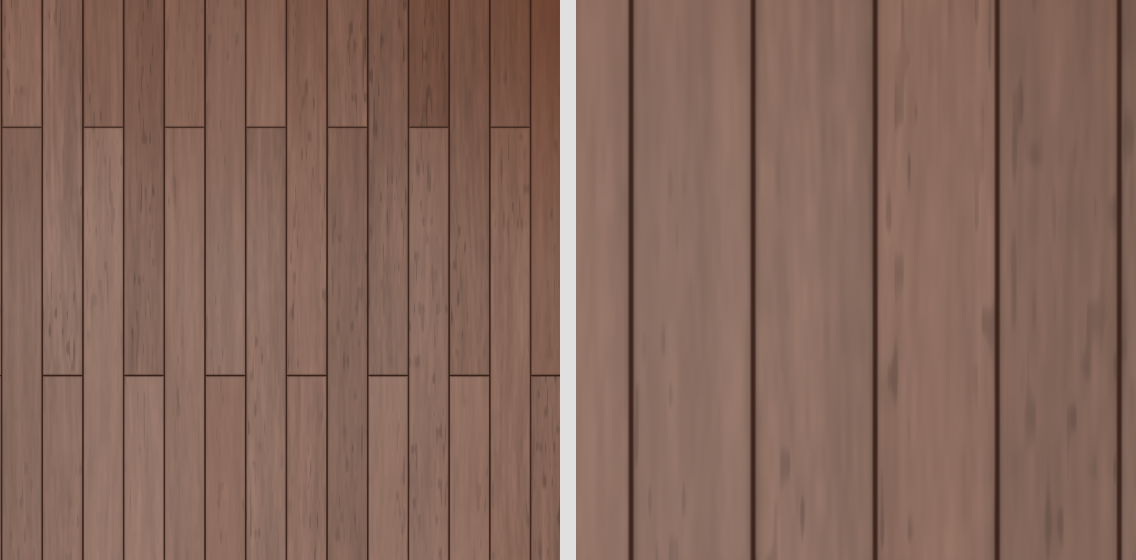
Left, the full canvas; right, a detail of the centre.
Give the GLSL for this texture, as a three.js fragment shader.

```glsl
varying vec2 vUv;

const float PLANK_WIDTH = 0.07266;
const float PLANK_LENGTH = 0.8867;
const float FIRST_SEAM = 0.0028;
const float EVEN_JOINT = 0.7728;
const float ODD_JOINT = 0.3294;

const vec3 ROSY_GREY = vec3(0.560, 0.446, 0.398);
const vec3 RED_BROWN = vec3(0.415, 0.262, 0.198);
const vec3 SEAM_BROWN = vec3(0.205, 0.115, 0.085);

float hash(vec2 p) {
  vec3 q = fract(vec3(p.xyx) * 0.1031);
  q += dot(q, q.yzx + 33.33);
  return fract((q.x + q.y) * q.z);
}

float noise(vec2 p) {
  vec2 cell = floor(p);
  vec2 f = fract(p);
  f = f * f * (3.0 - 2.0 * f);
  float low = mix(hash(cell), hash(cell + vec2(1.0, 0.0)), f.x);
  float high = mix(hash(cell + vec2(0.0, 1.0)), hash(cell + vec2(1.0)), f.x);
  return mix(low, high, f.y);
}

float fbm(vec2 p) {
  float sum = 0.0;
  float weight = 0.5;
  for (int i = 0; i < 4; i++) {
    sum += weight * noise(p);
    p = p * 2.03 + 17.0;
    weight *= 0.5;
  }
  return sum;
}

float lineMask(float dist, float halfWidth) {
  float softness = 0.0010;
  return 1.0 - smoothstep(halfWidth - softness, halfWidth + softness, dist);
}

// Signed grain brightness, stretched along the plank
float woodGrain(vec2 p, float seed) {
  vec2 q = p + vec2(seed * 3.7, seed * 9.1);
  q.x += 0.010 * (noise(q * vec2(9.0, 3.5)) - 0.5);
  q.x += (seed - 0.5) * 0.035 * p.y;
  float bands = fbm(q * vec2(65.0, 2.5)) - 0.47;
  float streaks = noise(q * vec2(190.0, 11.0)) - 0.5;
  float fibres = noise(q * vec2(330.0, 42.0)) - 0.5;
  return 0.10 * bands + 0.050 * streaks + 0.035 * fibres;
}

// Short dark dashes scattered along the fibres
float woodPores(vec2 p, float seed) {
  vec2 q = p + seed * vec2(5.3, 2.9);
  float dashes = smoothstep(0.70, 0.95, noise(q * vec2(250.0, 32.0)));
  return dashes * smoothstep(0.3, 0.7, noise(q * vec2(35.0, 5.0)));
}

// Redder and darker toward the top and the right
float warmth(vec2 p) {
  float top = smoothstep(0.45, 1.05, p.y);
  float right = smoothstep(0.55, 1.05, p.x);
  return 0.08 + 0.40 * top + 0.32 * right + 0.22 * top * right;
}

vec3 plankColor(vec2 p, vec2 id) {
  float seed = hash(id + 11.0);
  float tone = hash(id + 37.0) - 0.5;
  float tint = hash(id + 71.0) - 0.5;
  float patches = fbm(p * vec2(12.0, 5.0) + seed * 20.0) - 0.47;
  float redness = warmth(p) + 0.24 * tint + 0.12 * patches;
  vec3 color = mix(ROSY_GREY, RED_BROWN, clamp(redness, 0.0, 1.0));
  float contrast = mix(0.75, 1.5, hash(id + 53.0));
  float light = 1.0 + 0.11 * tone + 1.5 * contrast * woodGrain(p, seed);
  light -= 0.12 * contrast * woodPores(p, seed);
  return color * light;
}

void main() {
  // Plank layout with alternating end joints
  float column = (vUv.x - FIRST_SEAM) / PLANK_WIDTH;
  float columnId = floor(column);
  float odd = mod(columnId, 2.0);
  float row = (vUv.y - mix(EVEN_JOINT, ODD_JOINT, odd)) / PLANK_LENGTH;
  vec2 id = vec2(columnId, floor(row)) + 5.0;

  // Distances to the nearest side seam and end joint
  float across = fract(column);
  float along = fract(row);
  float sideDist = min(across, 1.0 - across) * PLANK_WIDTH;
  float endDist = min(along, 1.0 - along) * PLANK_LENGTH;

  vec3 color = plankColor(vUv, id);

  // Soft shading beside the seams, then the dark gaps
  float edgeDist = min(sideDist, endDist);
  color *= 1.0 - 0.10 * (1.0 - smoothstep(0.001, 0.005, edgeDist));
  float sideGap = 0.88 * lineMask(sideDist, 0.0014);
  float endGap = mix(0.80, 0.95, odd) * lineMask(endDist, mix(0.0011, 0.0015, odd));
  color = mix(color, SEAM_BROWN, max(sideGap, endGap));

  gl_FragColor = vec4(color, 1.0);
}
```
